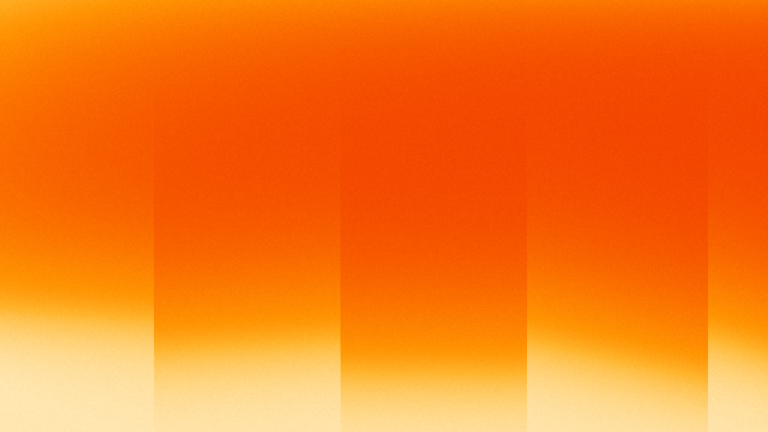
Write a Shadertoy shader that draws this background.

```glsl
// Warm backdrop of five tall panels, each fading from deep orange to cream.
// Every panel has its own tilted glow line near the floor; a second glow falls
// from the upper left. The summed heat picks a colour from a ramp, plus grain.

#define PANEL_WIDTH 0.241
#define FLOOR_HEAT 0.26
#define FLOOR_GAIN 0.64
#define FADE_ABOVE 0.120
#define FADE_BELOW 0.0625
#define TOP_GAIN 0.19
#define TOP_FADE 0.075
#define GRAIN_CELLS 288.0
#define GRAIN_AMOUNT 0.018

// Per panel: left edge, glow height at the left side, glow height at the right side
const vec3 PANELS[5] = vec3[5](
    vec3(-0.041, 0.334, 0.312),
    vec3(0.2005, 0.243, 0.266),
    vec3(0.4434, 0.192, 0.189),
    vec3(0.6862, 0.266, 0.174),
    vec3(0.9219, 0.273, 0.152));

float hash(vec2 p) {
    vec3 q = fract(vec3(p.xyx) * 0.1031);
    q += dot(q, q.yzx + 33.33);
    return fract((q.x + q.y) * q.z);
}

// Height of the glow line, stepping smoothly from panel to panel
float glowHeight(float x, float pixel) {
    float height = 0.0;
    for (int i = 0; i < 5; i++) {
        vec3 panel = PANELS[i];
        float across = (x - panel.x) / PANEL_WIDTH;
        float inside = smoothstep(-pixel, pixel, x - panel.x);
        height = mix(height, mix(panel.y, panel.z, across), inside);
    }
    return height;
}

// Soft step: slow fade above the line, quicker below it
float floorGlow(float depth) {
    float fade = mix(FADE_ABOVE, FADE_BELOW, smoothstep(-0.07, 0.07, depth));
    return 1.0 / (1.0 + exp(-depth / fade));
}

// Glow from the upper edge, stronger and longer toward the left
float topGlow(vec2 uv) {
    float warmth = exp(-3.0 * uv.x);
    float gain = TOP_GAIN + 0.23 * warmth;
    float reach = TOP_FADE + 0.20 * warmth;
    return gain * exp(-(1.0 - uv.y) / reach);
}

// Deep orange, orange, amber, sand, cream
vec3 heatColor(float heat) {
    vec3 color = mix(vec3(0.95, 0.26, 0.0), vec3(0.98, 0.42, 0.0),
                     clamp((heat - 0.26) / 0.16, 0.0, 1.0));
    color = mix(color, vec3(1.0, 0.58, 0.01), clamp((heat - 0.42) / 0.16, 0.0, 1.0));
    color = mix(color, vec3(1.0, 0.71, 0.18), clamp((heat - 0.58) / 0.13, 0.0, 1.0));
    color = mix(color, vec3(1.0, 0.82, 0.46), clamp((heat - 0.71) / 0.11, 0.0, 1.0));
    return mix(color, vec3(1.0, 0.90, 0.69), clamp((heat - 0.82) / 0.08, 0.0, 1.0));
}

void mainImage(out vec4 fragColor, in vec2 fragCoord) {
    vec2 uv = fragCoord / iResolution.xy;

    // Heat from the floor and from above
    float depth = glowHeight(uv.x, 0.7 / iResolution.x) - uv.y;
    float heat = FLOOR_HEAT + FLOOR_GAIN * floorGlow(depth) + topGlow(uv);

    // Fine grain
    vec2 cell = floor(fragCoord / iResolution.y * GRAIN_CELLS);
    float grain = (hash(cell) - 0.5) * GRAIN_AMOUNT;

    fragColor = vec4(clamp(heatColor(heat) + grain, 0.0, 1.0), 1.0);
}
```
